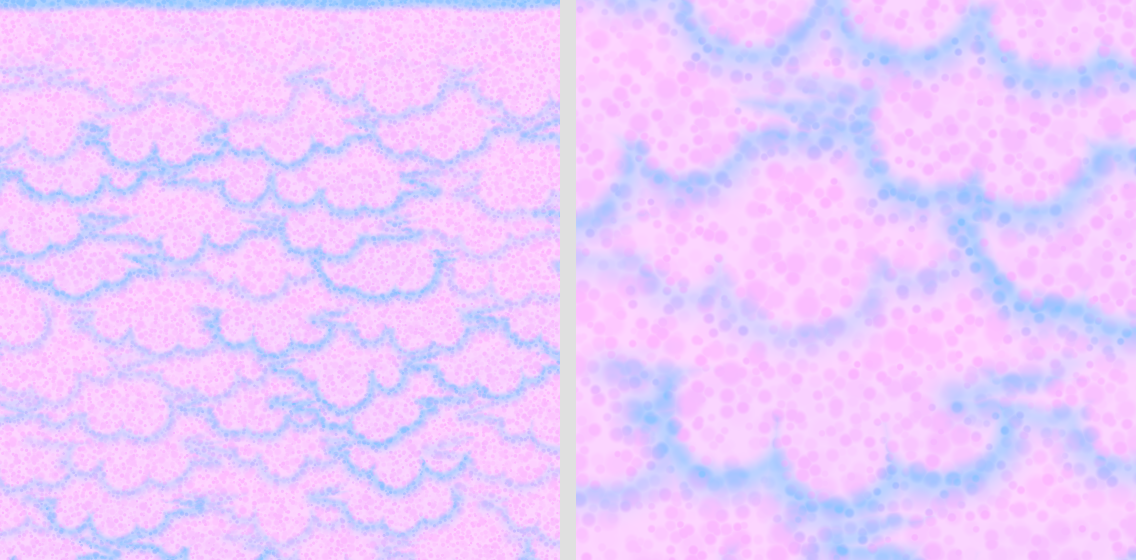
Left, the full canvas; right, a detail of the centre.
Write a Shadertoy shader that draws this pattern.

```glsl
// Rows of hanging pastel clouds, each with scalloped bumps and pointed side wisps.
// Rows are layered from bottom to top; every cloud hides what lies behind it and
// casts a soft blue shadow below its edge. Cellular grain mottles the whole sheet.

float hash(vec2 p) {
    vec3 q = fract(p.xyx * vec3(0.1031, 0.1030, 0.0973));
    q += dot(q, q.yzx + 33.33);
    return fract((q.x + q.y) * q.z);
}

// Round spots, one per cell, with random place, size and strength
float spots(vec2 p) {
    vec2 cell = floor(p);
    float ink = 0.0;
    for (int j = -1; j <= 1; j++)
    for (int i = -1; i <= 1; i++) {
        vec2 c = cell + vec2(i, j);
        vec2 centre = c + vec2(hash(c + 11.3), hash(c + 47.9));
        float size = 0.35 + 0.45 * hash(c + 83.1);
        float spot = 1.0 - smoothstep(0.4 * size, size, length(p - centre));
        ink = max(ink, spot * hash(c + 5.7));
    }
    return ink;
}

// Segment that narrows from a thick root to a sharp tip
float wispDistance(vec2 p, vec2 root, vec2 tip, float thickness) {
    vec2 axis = tip - root;
    float t = clamp(dot(p - root, axis) / dot(axis, axis), 0.0, 1.0);
    return length(p - root - axis * t) - thickness * (1.0 - t);
}

float cloudDistance(vec2 p, vec2 id) {
    // Broad body
    float d = (length((p - vec2(0.0, 0.04)) / vec2(0.085, 0.045)) - 1.0) * 0.045;

    // Hanging bumps, the middle one largest
    for (int i = 0; i < 3; i++) {
        vec2 seed = id + float(i) * 17.7;
        float offset = float(i) - 1.0;
        vec2 centre = vec2(offset * 0.066 + 0.024 * (hash(seed + 2.1) - 0.5),
                           0.012 * abs(offset) + 0.016 * (hash(seed + 6.4) - 0.5));
        float radius = mix(0.022, 0.05, hash(seed + 9.2));
        d = min(d, length(p - centre) - (i == 1 ? 0.028 + 0.5 * radius : radius));
    }

    // Two wisps on each side
    for (int i = 0; i < 4; i++) {
        vec2 seed = id + float(i) * 23.3 + 31.0;
        float side = i < 2 ? -1.0 : 1.0;
        float lift = 0.008 + 0.025 * float(i % 2);
        vec2 tip = vec2(side * mix(0.105, 0.18, hash(seed)), lift + 0.026 * (hash(seed + 4.0) - 0.5));
        d = min(d, wispDistance(p, vec2(0.0, lift + 0.022), tip, 0.036));
    }
    return d;
}

// Blue shadow left visible after all the rows are layered
float cloudShadows(vec2 p) {
    float shade = 0.0;
    for (int row = -1; row <= 10; row++) {
        float stagger = hash(vec2(float(row) + 20.0, 3.0));
        float column = floor(p.x / 0.25 - stagger);
        for (int k = -1; k <= 1; k++) {
            vec2 id = vec2(column + float(k) + 40.0, float(row) + 60.0);
            vec2 centre = vec2((column + float(k) + 0.5 + stagger) * 0.25, 0.09 + 0.083 * float(row));
            centre += vec2(0.1, 0.028) * (vec2(hash(id), hash(id + 71.0)) - 0.5);
            vec2 local = p - centre;
            if (abs(local.x) > 0.24 || abs(local.y) > 0.15) continue;

            float d = cloudDistance(local, id);
            float cover = smoothstep(0.003, -0.011, d) * (1.0 - smoothstep(0.045, 0.095, local.y));
            float reach = max(d, 0.0) / 0.016;
            float glow = exp(-reach * (0.5 + reach)) * smoothstep(0.055, 0.02, local.y);
            float strength = mix(0.4, 0.95, hash(id + 13.0)) * smoothstep(0.99, 0.74, centre.y);
            shade = max(shade, glow * strength) * (1.0 - 0.93 * cover);
        }
    }
    return shade;
}

void mainImage(out vec4 fragColor, in vec2 fragCoord) {
    vec2 p = fragCoord / iResolution.y;

    // Mottling at two sizes
    float fine = spots(p * 125.0);
    float coarse = spots(p * 72.0 + 19.0);

    // Slight waver of the outlines, roughened by the grain
    vec2 waver = sin(p.yx * 61.0 + vec2(0.0, 2.0)) + 0.6 * sin(p.yx * 137.0 + p * 43.0);
    float shade = cloudShadows(p + 0.0012 * waver + 0.003 * (fine - coarse));

    // Blue strip along the top
    shade = max(shade, smoothstep(0.975, 0.997, p.y + 0.003 * sin(p.x * 23.0)));

    // Grain in the shadow, then over everything
    shade = clamp(shade * (0.72 + 0.3 * coarse + 0.35 * fine) - 0.015, 0.0, 1.0);

    vec3 color = mix(vec3(0.992, 0.835, 1.0), vec3(0.56, 0.815, 1.0), shade);
    color.g -= 0.125 * max(fine, 0.85 * coarse) * (1.0 - 0.5 * shade);
    fragColor = vec4(color, 1.0);
}
```
